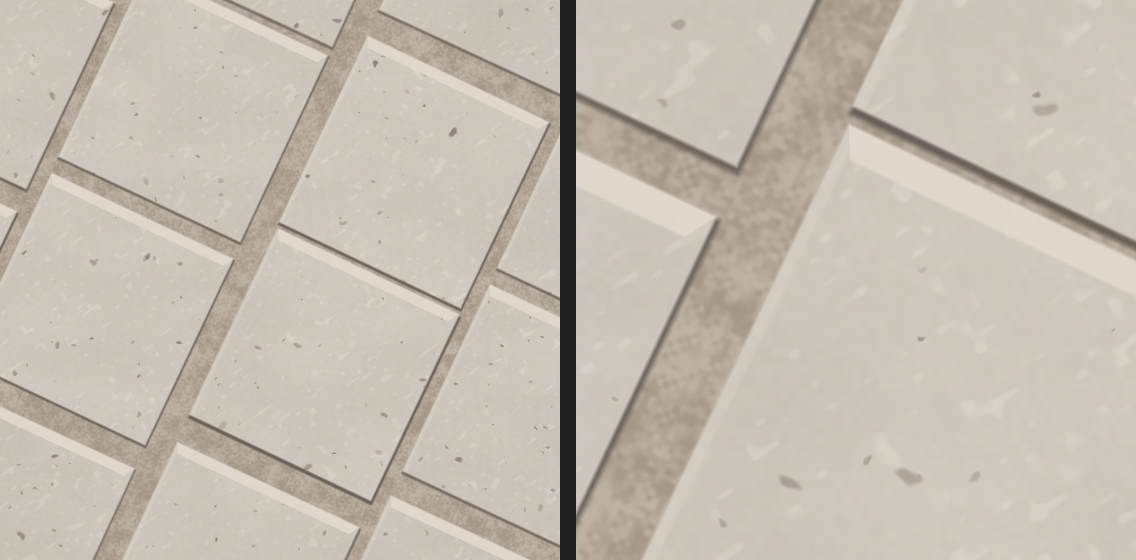
Left: the whole. Right: its middle third, enlarged.
This texture is drawn by a WebGL 2 fragment shader. Its source:

```glsl
#version 300 es
precision highp float;
// Tilted, staggered square stone pavers with pitted faces and sandy joints.
// Nearby cells of a rotated grid give each tile's face, lit bevel and thrown
// shadow; hashed pits, flecks and layered noise then add the stone wear.

uniform vec2 u_resolution;
out vec4 outColor;

// Layout, in canvas units; the paving axes run right and down before tilting
const float TILT = 0.4363;
const vec2 PITCH = vec2(0.397, 0.400);
const vec2 TILE = vec2(0.360, 0.369);
const vec2 START = vec2(0.2175, -0.156);
const float STAGGER = -0.0755;
const float COLUMN_DRIFT = 0.0052;
const float ROW_DRIFT = 0.0104;
const float LEAN = 0.018;
const float TOP_BEVEL = 0.021;
const float SIDE_BEVEL = 0.010;
const float SOFTNESS = 0.0012;
const float PI = 3.14159;

const vec3 STONE = vec3(0.80, 0.77, 0.73);
const vec3 HIGHLIGHT = vec3(0.88, 0.85, 0.80);
const vec3 JOINT_LIGHT = vec3(0.74, 0.70, 0.64);
const vec3 JOINT_DARK = vec3(0.64, 0.59, 0.53);
const vec3 PIT = vec3(0.49, 0.45, 0.41);
const vec3 SHADOW = vec3(0.36, 0.33, 0.30);

float hash(vec2 p) {
  return fract(sin(dot(p, vec2(127.1, 311.7))) * 43758.5453);
}

float noise(vec2 p) {
  vec2 i = floor(p), f = fract(p);
  f = f * f * (3.0 - 2.0 * f);
  return mix(mix(hash(i), hash(i + vec2(1, 0)), f.x),
             mix(hash(i + vec2(0, 1)), hash(i + vec2(1, 1)), f.x), f.y);
}

float fbm(vec2 p) {
  float sum = 0.0, gain = 0.5;
  for (int i = 0; i < 4; i++) {
    sum += gain * noise(p);
    p = p * 2.03 + 7.1;
    gain *= 0.5;
  }
  return sum;
}

mat2 rotation(float a) {
  return mat2(cos(a), -sin(a), sin(a), cos(a));
}

float boxDistance(vec2 p, vec2 halfSize) {
  vec2 d = abs(p) - halfSize;
  return length(max(d, 0.0)) + min(max(d.x, d.y), 0.0);
}

// Upper left corner of a tile, with the uneven joints of hand laying
vec2 tileCorner(vec2 cell) {
  float phase = (cell.y + 1.0) * (2.0 + cell.x) * PI / 3.0 + PI * cell.x;
  return START + PITCH * cell + vec2(-COLUMN_DRIFT * cos(PI * cell.x),
    STAGGER * cell.x + ROW_DRIFT * (cos(phase) + 0.25));
}

// Irregular hollows, at most one in each grid cell
float pits(vec2 p, float density, float size) {
  vec2 id = floor(p);
  vec2 center = 0.3 + 0.4 * vec2(hash(id + 3.7), hash(id + 9.2));
  vec2 d = rotation(PI * hash(id + 5.1)) * (fract(p) - center);
  d += 0.07 * (vec2(noise(p * 9.0), noise(p * 9.0 + 31.0)) - 0.5);
  float radius = size * mix(0.35, 1.0, hash(id + 1.3));
  float hollow = 1.0 - smoothstep(0.45, 1.1, length(d * vec2(1.0, 1.7)) / radius);
  return hollow * step(hash(id), density) * mix(0.35, 1.0, hash(id + 6.6));
}

void main() {
  vec2 p = gl_FragCoord.xy / u_resolution.y;
  float soft = SOFTNESS + 0.7 / u_resolution.y;
  vec2 paving = rotation(TILT) * vec2(p.x, 1.0 - p.y);
  float column = floor((paving.x - START.x) / PITCH.x);
  float row = floor((paving.y - START.y - STAGGER * column) / PITCH.y);

  // Gather the faces, bevels and shadows of the surrounding tiles
  float face = 0.0, bevel = 0.0, shade = 0.0, tone = 0.0;
  for (int j = -1; j <= 1; j++) for (int i = -1; i <= 1; i++) {
    vec2 cell = vec2(column, row) + vec2(i, j);
    float seed = hash(cell + 17.0);
    vec2 q = paving - tileCorner(cell) - 0.5 * TILE;
    q = rotation((seed - 0.5) * LEAN) * q;
    float cover = 1.0 - smoothstep(-soft, soft, boxDistance(q, 0.5 * TILE));
    vec2 shadowShift = vec2(0.0022, 0.0035) * mix(0.8, 1.5, hash(cell + 4.0));
    float dark = 1.0 - smoothstep(-0.001, 0.004, boxDistance(q - shadowShift, 0.5 * TILE));
    shade = max(shade, dark * mix(0.65, 1.0, seed));
    vec2 inner = q + 0.5 * TILE;
    float mitre = min(inner.x * 2.0, (TILE.x - inner.x) * 1.6);
    float top = (1.0 - smoothstep(TOP_BEVEL - 0.003, TOP_BEVEL, inner.y))
              * smoothstep(-0.002, 0.002, mitre - inner.y);
    float side = 0.35 * (1.0 - smoothstep(SIDE_BEVEL - 0.004, SIDE_BEVEL, inner.x));
    bevel = max(bevel, cover * max(top, side));
    tone += cover * (seed - 0.5) * 0.018;
    face = max(face, cover);
  }

  // Sandy joint, darkened beside the lower and right edges of the tiles
  float grit = 0.65 * fbm(paving * 45.0) + 0.35 * noise(paving * 260.0);
  vec3 joint = mix(JOINT_DARK, JOINT_LIGHT, smoothstep(0.2, 0.75, grit));
  joint = mix(joint, SHADOW, 0.85 * shade);

  // Stone face with soft clouds, pale flecks and two sizes of pit
  vec3 stone = STONE + tone + 0.05 * (fbm(p * vec2(9.0, 14.0)) - 0.47);
  stone += 0.016 * (noise(p * 190.0) - 0.5);
  stone += 0.035 * smoothstep(0.76, 0.95, noise(rotation(0.6) * p * vec2(75.0, 130.0)));
  float hollows = max(pits(p * 14.0, 0.38, 0.15), 0.7 * pits(p * 27.0 + 40.0, 0.2, 0.15));
  stone = mix(stone, PIT, 0.8 * hollows * (1.0 - bevel));
  stone = mix(stone, HIGHLIGHT, bevel * (0.85 + 0.15 * noise(p * 60.0)));

  outColor = vec4(mix(joint, stone, face), 1.0);
}
```
